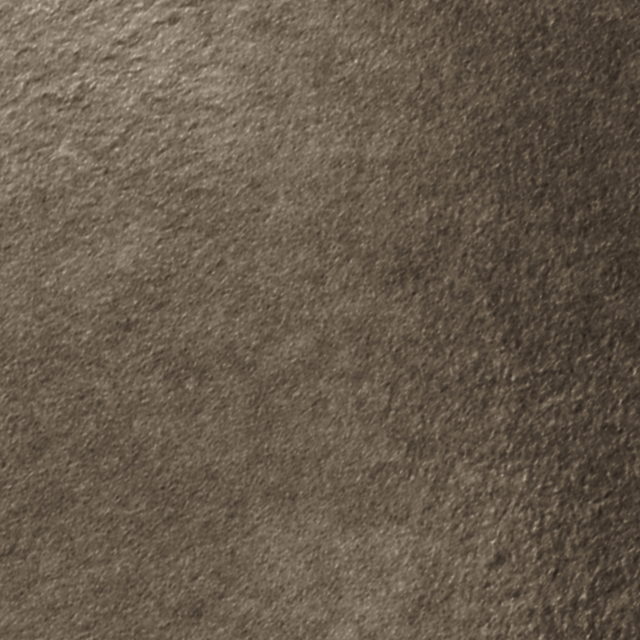
Write a three.js fragment shader that draws this texture.

```glsl
varying vec2 vUv;

vec3 hash3(vec2 cell) {
  vec3 p = fract(cell.xyx * vec3(0.1031, 0.1030, 0.0973));
  p += dot(p, p.yxz + 33.33);
  return fract((p.xxy + p.yzz) * p.zyx);
}

// Cellular noise: one soft bump or dent at a random place in each cell
float bumps(vec2 p) {
  vec2 cell = floor(p);
  float height = 0.0;
  for (int y = -1; y <= 1; y++) {
    for (int x = -1; x <= 1; x++) {
      vec2 neighbour = cell + vec2(float(x), float(y));
      vec3 rnd = hash3(neighbour);
      vec2 d = p - neighbour - rnd.xy;
      height += (rnd.z * 2.0 - 1.0) * exp(-4.0 * dot(d, d));
    }
  }
  return height;
}

// Turns the plane so that x runs along the grain, then scales it
vec2 along(vec2 p, float angle, vec2 density) {
  float c = cos(angle), s = sin(angle);
  return vec2(c * p.x + s * p.y, c * p.y - s * p.x) * density + 257.0;
}

// Side-lit slope of the bumps
float relief(vec2 p, float angle, vec2 density) {
  vec2 q = along(p, angle, density);
  return bumps(q - vec2(0.0, 0.32)) - bumps(q + vec2(0.0, 0.32));
}

float glow(vec2 p, vec2 centre, vec2 radius) {
  vec2 d = (p - centre) / radius;
  return exp(-dot(d, d));
}

vec3 bronze(float tone) {
  vec3 shadow = vec3(0.27, 0.23, 0.19);
  vec3 body = vec3(0.40, 0.35, 0.29);
  vec3 sheen = vec3(0.60, 0.55, 0.49);
  return tone < 0.4 ? mix(shadow, body, (tone - 0.27) / 0.13)
                    : mix(body, sheen, (tone - 0.4) / 0.2);
}

void main() {
  vec2 p = vUv;
  vec2 warped = p + 0.005 * vec2(bumps(p * 45.0 + 5.0), bumps(p * 45.0 + 80.0));

  // Broad light: sheen at upper left, soft pool below, shade at right
  float topSheen = glow(p, vec2(0.08, 1.05), vec2(0.52, 0.38));
  float lowSheen = glow(p, vec2(0.65, 0.06), vec2(0.38, 0.25));
  float side = smoothstep(0.46, 1.02, p.x + 0.12 * (p.y - 0.4));
  float tone = 0.398 + 0.15 * topSheen + 0.045 * lowSheen - 0.115 * side;

  // Relief shows most under the sheen and in the lower right
  float pebbled = glow(p, vec2(0.92, 0.15), vec2(0.34, 0.42));
  float rough = topSheen + 0.8 * pebbled + 0.2 * side;

  // Uneven patches of several sizes
  float patches = 0.025 * bumps(p * 9.0 + 9.0);
  patches += 0.03 * bumps(along(warped, 0.6, vec2(18.0, 30.0)));
  patches += (0.03 + 0.03 * rough) * bumps(along(warped, 0.4, vec2(36.0, 62.0)));
  patches += 0.035 * bumps(along(warped, 1.1, vec2(75.0, 100.0)));

  // Wrinkles at left, pebbles at right, fine grit everywhere
  float wrinkles = relief(warped, 0.35, vec2(38.0, 82.0));
  float pebbles = relief(warped, 0.9, vec2(78.0, 90.0));
  float coarse = mix(wrinkles, pebbles, smoothstep(0.35, 0.75, p.x));
  float fineFlat = relief(warped, 0.55, vec2(88.0, 150.0));
  float fineSteep = relief(warped, 1.2, vec2(95.0, 135.0));
  float fine = mix(fineFlat, fineSteep, smoothstep(0.2, 0.8, p.x));
  float grit = relief(p, 0.85, vec2(150.0, 225.0));
  float specks = bumps(p * vec2(205.0, 190.0) + 120.0);

  float grain = (0.01 + 0.08 * rough) * coarse + (0.045 + 0.045 * rough) * fine;
  grain += 0.06 * grit + 0.06 * specks;
  float glint = max(fine + grit + specks - 0.6, 0.0);
  tone += patches + grain + (0.02 + 0.03 * rough) * glint;
  tone -= 0.3 * min(tone - 0.29, 0.0);

  gl_FragColor = vec4(clamp(bronze(tone), 0.0, 1.0), 1.0);
}
```
